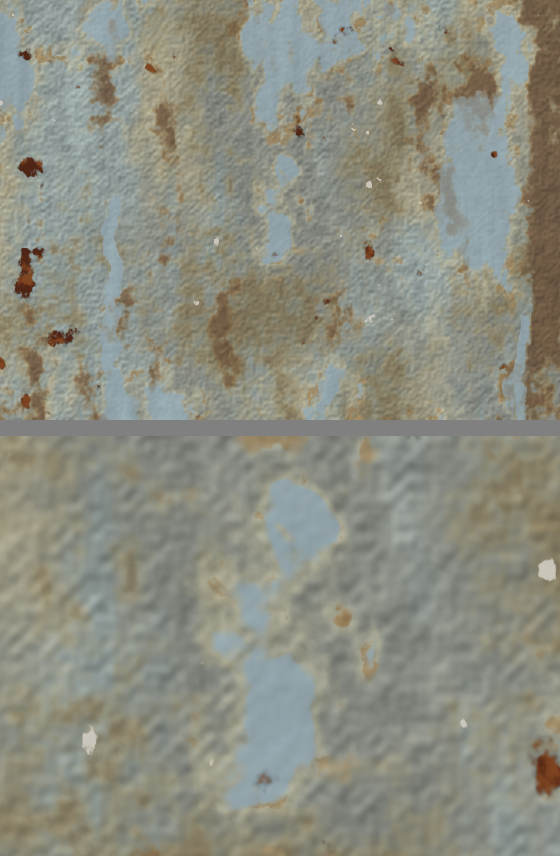
Top, the full canvas; bottom, a detail of the centre.
Give the GLSL for this texture, as a WebGL 1 fragment shader.

```glsl
precision highp float;
// Weathered painted metal: mottled grey, sand and olive stains under worn blue paint,
// with rust streaks, dark chips and pale flakes. Each layer is a thresholded fractal
// noise field steered by soft zones; a fine lit relief adds the crusty grain.
uniform vec2 u_resolution;

const vec3 COOL = vec3(0.585, 0.635, 0.625);
const vec3 SAND = vec3(0.635, 0.620, 0.530);
const vec3 GREY = vec3(0.525, 0.535, 0.500);
const vec3 OLIVE = vec3(0.540, 0.510, 0.400);
const vec3 UMBER = vec3(0.445, 0.400, 0.310);
const vec3 BLUE = vec3(0.565, 0.645, 0.680);
const vec3 CREAM = vec3(0.680, 0.670, 0.575);
const vec3 OCHRE = vec3(0.540, 0.430, 0.270);
const vec3 RUST = vec3(0.400, 0.320, 0.250);
const vec3 CHIP = vec3(0.310, 0.145, 0.085);
const vec3 CHIP_LIGHT = vec3(0.500, 0.270, 0.130);
const vec3 FLAKE = vec3(0.820, 0.800, 0.760);

float hash(vec2 p) {
  return fract(sin(dot(p, vec2(127.1, 311.7))) * 43758.5453);
}

float noise(vec2 p) {
  vec2 cell = floor(p);
  vec2 f = fract(p);
  f = f * f * (3.0 - 2.0 * f);
  float low = mix(hash(cell), hash(cell + vec2(1.0, 0.0)), f.x);
  float high = mix(hash(cell + vec2(0.0, 1.0)), hash(cell + 1.0), f.x);
  return mix(low, high, f.y);
}

float fbm(vec2 p) {
  float sum = 0.0;
  float amp = 0.516;
  for (int i = 0; i < 5; i++) {
    sum += amp * noise(p);
    p = mat2(0.96, 0.28, -0.28, 0.96) * p * 2.03 + 17.3;
    amp *= 0.5;
  }
  return sum;
}

// Soft threshold of a field.
float cover(float field, float level, float softness) {
  return smoothstep(level - softness, level + softness, field);
}

// Round zone that fades out from its centre.
float zone(vec2 p, vec2 centre, vec2 size) {
  vec2 d = (p - centre) / size;
  return exp(-dot(d, d));
}

// Vertical run of paint ending at a given height.
float drip(vec2 p, float x, float top, float width) {
  return (1.0 - smoothstep(width * 0.6, width, abs(p.x - x)))
       * (1.0 - smoothstep(top - 0.02, top, p.y));
}

// Crust height, and its shading by light from the upper left.
float crust(vec2 p) {
  return 0.6 * noise(p * 125.0) + 0.4 * noise(p * 62.0 + 9.0);
}

float relief(vec2 p) {
  vec2 toLight = vec2(-0.0028, 0.0036);
  return crust(p) - crust(p + toLight);
}

void main() {
  vec2 p = gl_FragCoord.xy / u_resolution.y;
  float right = u_resolution.x / u_resolution.y;
  vec2 warp = vec2(fbm(p * 9.0), fbm(p * 9.0 + 31.0)) - 0.5;
  vec2 q = p + 0.08 * warp;
  float speckle = fbm(p * 42.0 + 5.0) - 0.5;
  float streak = fbm(p * vec2(34.0, 3.5) + 2.0) - 0.5;

  // Zones
  float middle = zone(p, vec2(0.74, 0.52), vec2(0.36, 0.46));
  float topStain = zone(p, vec2(0.33, 0.90), vec2(0.16, 0.16));
  float darkHeart = zone(p, vec2(0.92, 0.62), vec2(0.16, 0.30));
  float lowerLeft = zone(p, vec2(0.07, 0.33), vec2(0.15, 0.27));
  float rightEdge = smoothstep(right - 0.13, right - 0.04, p.x);
  float rightSide = zone(p, vec2(1.13, 0.55), vec2(0.17, 0.60));

  // Ground stains
  float warmth = fbm(q * vec2(5.0, 3.0) + 3.0) + 0.25 * streak + 0.2 * speckle;
  vec3 color = mix(COOL, SAND, cover(warmth + 0.16 * lowerLeft, 0.49, 0.13));
  float dull = fbm(q * vec2(6.0, 2.6) + 12.0) + 0.4 * streak + 0.25 * middle;
  color = mix(color, GREY, 0.85 * cover(dull, 0.62, 0.15));
  float moss = fbm(q * vec2(5.5, 3.6) + 23.0) + 0.4 * speckle + 0.3 * streak;
  moss += 0.2 * topStain + 0.12 * darkHeart + 0.1 * lowerLeft;
  color = mix(color, OLIVE, 0.85 * cover(moss, 0.60, 0.13));
  color = mix(color, UMBER, 0.75 * cover(moss + 0.25 * speckle, 0.74, 0.12));

  // Worn blue paint with a cream rim and ochre spots
  float paint = fbm(q * vec2(8.0, 4.5) + 41.0) + 0.15 * speckle;
  paint += 0.14 * rightSide - 0.10 * lowerLeft - 0.06 * darkHeart - 0.2 * rightEdge;
  paint = max(paint, 0.85 * drip(q, 0.27, 0.54, 0.021));
  paint = max(paint, 0.85 * drip(q, 1.245, 0.25, 0.018));
  float rim = cover(paint, 0.585, 0.05);
  float blue = cover(paint, 0.655, 0.025);
  color = mix(color, CREAM, 0.65 * rim);
  float spots = cover(speckle + 0.35 * warp.x, 0.12, 0.05);
  color = mix(color, OCHRE, 0.65 * spots * rim * (1.0 - blue));
  color = mix(color, BLUE, 0.9 * blue);

  // Rust streaks
  float rust = fbm(q * vec2(13.0, 4.0) + 57.0) + 0.4 * speckle;
  rust += 0.24 * rightEdge + 0.14 * zone(p, vec2(0.08, 0.05), vec2(0.24, 0.16));
  color = mix(color, OCHRE, 0.6 * cover(rust, 0.70, 0.06) * (1.0 - 0.7 * blue));
  color = mix(color, RUST, 0.8 * cover(rust, 0.76, 0.07) * (1.0 - 0.7 * blue));

  // Crusty grain, flatter on the paint
  float rough = mix(1.0, 0.3, blue);
  color *= 1.0 + rough * (0.36 * relief(p) + 0.28 * speckle) + 0.14 * streak;

  // Chips and flakes
  float chip = fbm(p * vec2(17.0, 15.0) + 71.0) + 0.15 * lowerLeft;
  chip += 0.10 * zone(p, vec2(0.85, 0.40), vec2(0.09, 0.18));
  vec3 chipColor = mix(CHIP, CHIP_LIGHT, cover(speckle, 0.08, 0.12));
  color = mix(color, color * 0.82, cover(chip, 0.79, 0.03));
  color = mix(color, chipColor, cover(chip, 0.815, 0.022));
  float flake = fbm(p * vec2(31.0, 25.0) + 83.0);
  flake += 0.12 * zone(p, vec2(0.55, 0.34), vec2(0.10, 0.12));
  flake += 0.12 * zone(p, vec2(0.90, 0.48), vec2(0.10, 0.24));
  color = mix(color, FLAKE, 0.9 * cover(flake, 0.855, 0.025));

  gl_FragColor = vec4(color, 1.0);
}
```
